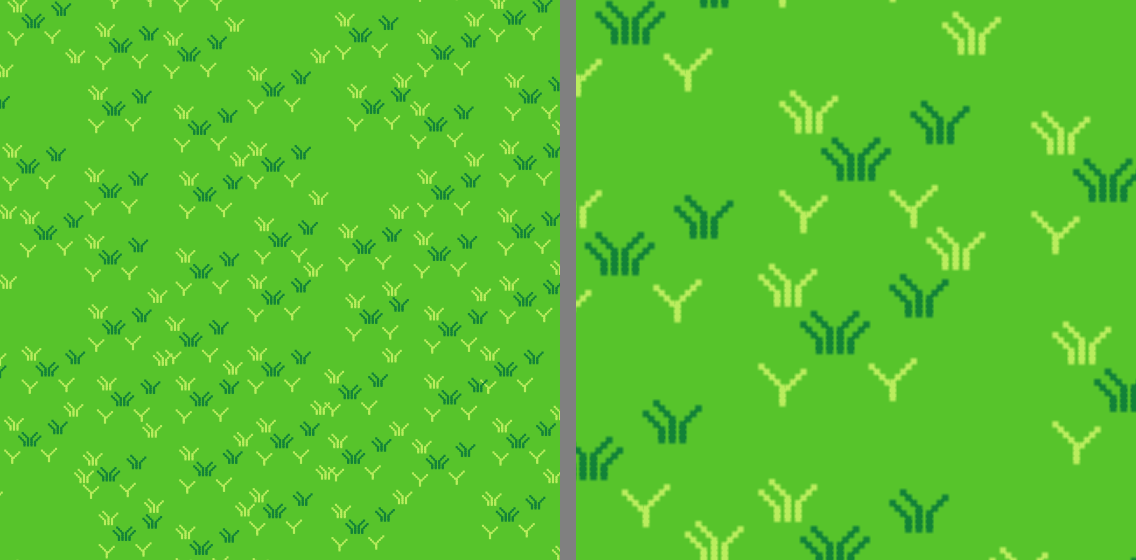
Left, the full canvas; right, a detail of the centre.
Give the GLSL for this texture, as a Shadertoy shader.

```glsl
// Pixel-art meadow: clusters of dark and light grass tufts scattered on flat green.
#define GRID 320.0                     // art pixels along the canvas height
#define CELLS vec2(7.0, 8.0)           // cluster cells across the canvas
#define JITTER vec2(15.0, 9.0)         // cluster scatter, in art pixels
#define COLUMN_SHIFT 22.0              // vertical drift between columns
#define CLUSTER_CHANCE 0.9
#define LONE_CHANCE 0.5
#define SOFTNESS 0.6                   // edge blur, in art pixels
#define DARK_WIDTH 0.64                // half widths of the blades
#define LIGHT_WIDTH 0.6
#define MEADOW vec3(0.34, 0.77, 0.17)
#define LIGHT_GRASS vec3(0.73, 0.93, 0.37)
#define DARK_GRASS vec3(0.07, 0.51, 0.22)

vec3 hash3(vec2 p) {
    vec3 q = fract(p.xyx * vec3(0.1031, 0.1030, 0.0973) + 0.37);
    q += dot(q, q.yxz + 33.33);
    return fract((q.xxy + q.yzz) * q.zyx);
}

// One blade: an upright stem that turns into a stepped diagonal.
float blade(vec2 p, float stemX, float stemRows, float lean, float leanRows, float width) {
    float soft = max(SOFTNESS, GRID / iResolution.y);
    float cover = 0.0;
    for (float j = -1.0; j <= 1.0; j++) {
        float row = floor(p.y) + j;
        if (row < 0.0 || row >= stemRows + leanRows) continue;
        float x = stemX + lean * max(0.0, row - stemRows + 1.0);
        vec2 inside = width - abs(p - vec2(x, row + 0.5));
        vec2 edge = clamp(0.5 + inside / soft, 0.0, 1.0);
        cover += edge.x * edge.y;
    }
    return min(cover, 1.0);
}

bool outsideTuft(vec2 p) {
    return abs(p.x) > 9.0 || abs(p.y) > 7.0;
}

// Four blades, mirrored about the centre.
float bigTuft(vec2 p, float width) {
    if (outsideTuft(p)) return 0.0;
    p = vec2(abs(p.x), p.y + 4.0);
    return max(blade(p, 1.0, 5.0, 1.0, 3.0, width),
               blade(p, 3.0, 3.0, 1.0, 3.0, width));
}

// Two blades to the left, one to the right.
float smallTuft(vec2 p, float width) {
    if (outsideTuft(p)) return 0.0;
    p.y += 4.0;
    float left = max(blade(p, -2.0, 3.0, -1.0, 3.0, width),
                     blade(p, 0.0, 5.0, -1.0, 3.0, width));
    return max(left, blade(p, 2.0, 4.0, 1.0, 3.0, width));
}

// A forked sprout with one branch lower than the other.
float sprout(vec2 p, float side) {
    if (outsideTuft(p)) return 0.0;
    p = vec2(p.x * side, p.y + 4.0);
    return max(blade(p, 0.0, 4.0, -1.0, 4.0, LIGHT_WIDTH),
               blade(p, 0.0, 3.0, 1.0, 4.0, LIGHT_WIDTH));
}

// Coverage of a whole cluster: x = light grass, y = dark grass.
vec2 cluster(vec2 p) {
    float light = smallTuft(p - vec2(-9.0, 9.0), LIGHT_WIDTH);
    light = max(light, sprout(p - vec2(-10.0, -10.0), 1.0));
    light = max(light, sprout(p - vec2(11.0, -9.0), -1.0));
    float dark = bigTuft(p, DARK_WIDTH);
    dark = max(dark, smallTuft(p - vec2(16.0, 7.0), DARK_WIDTH));
    return vec2(light, dark);
}

void mainImage(out vec4 fragColor, in vec2 fragCoord) {
    vec2 p = fragCoord / iResolution.y * GRID;
    vec2 cellSize = GRID / CELLS;
    vec2 home = floor(p / cellSize);
    vec2 grass = vec2(0.0);

    // Gather the clusters and lone tufts of the neighbouring cells.
    for (float j = -1.0; j <= 1.0; j++) {
        for (float i = -1.0; i <= 1.0; i++) {
            vec2 cell = home + vec2(i, j);
            vec3 rnd = hash3(cell + 17.0);
            vec3 loneRnd = hash3(cell + 91.0);
            float drift = (hash3(vec2(cell.x, 53.0)).x - 0.5) * COLUMN_SHIFT;
            vec2 centre = (cell + 0.5) * cellSize + vec2(0.0, drift);

            vec2 spot = floor(centre + (rnd.xy - 0.5) * JITTER);
            if (rnd.z < CLUSTER_CHANCE) grass = max(grass, cluster(p - spot));

            vec2 corner = floor(centre + 0.5 * cellSize + (loneRnd.xy - 0.5) * JITTER * 0.6);
            if (loneRnd.z < LONE_CHANCE)
                grass.x = max(grass.x, smallTuft(p - corner, LIGHT_WIDTH));
        }
    }

    // Paint light grass first, dark grass on top.
    vec3 color = mix(MEADOW, LIGHT_GRASS, grass.x);
    color = mix(color, DARK_GRASS, grass.y);
    fragColor = vec4(color, 1.0);
}
```
